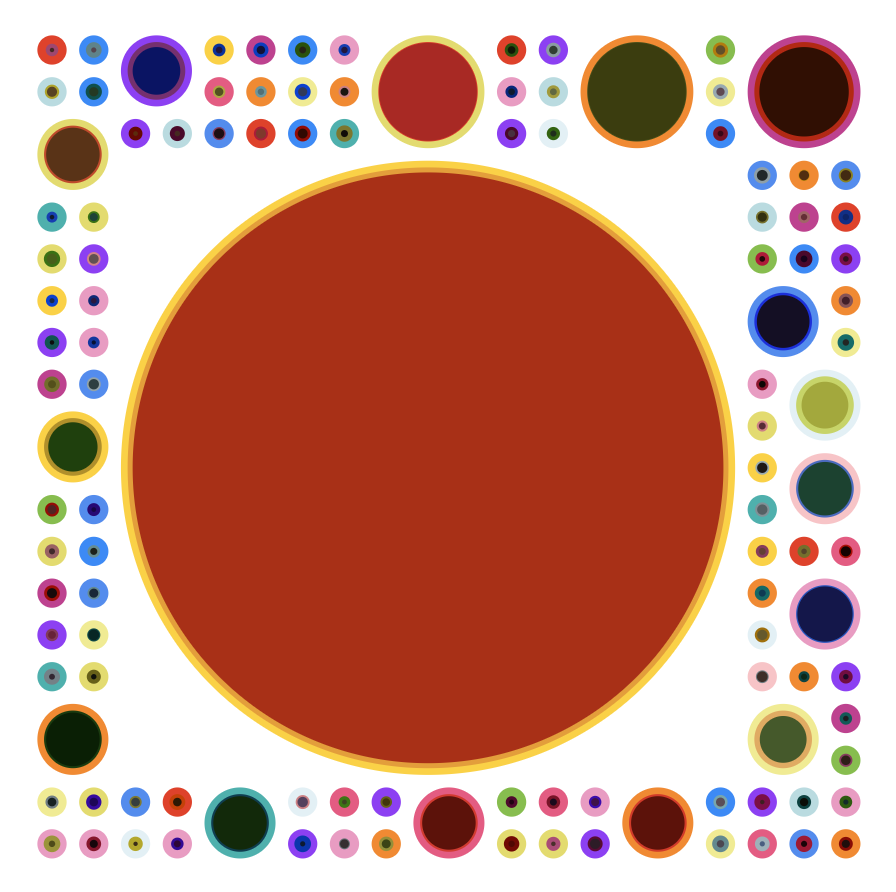
Give the GLSL for this background, as a Shadertoy shader.

```glsl
// Concentric discs of several sizes packed on a square grid over white.
// Each pixel finds the block that owns its cell, then shades one disc;
// free cells get a small disc whose colours and radii come from a hash.

#define GRID 20.0            // cells per side
#define PITCH 0.04684        // cell size, in units of the short canvas side
#define SHIFT vec2(0.022, -0.022) // grid offset from the canvas centre, in cells
#define GAP 0.30             // space between neighbouring discs, in cells
#define RIM 0.16             // rim width of the large discs, in cells
#define SEED 7.0             // arrangement of the small discs

const int BLOCKS = 16;

// Centre and width of each large block, in cells from the lower left
const vec3 BLOCK[BLOCKS] = vec3[](
    vec3(9, 9, 15), vec3(9, 18, 3), vec3(14, 18, 3), vec3(18, 18, 3),
    vec3(2.5, 18.5, 2), vec3(0.5, 16.5, 2), vec3(0.5, 9.5, 2), vec3(0.5, 2.5, 2),
    vec3(4.5, 0.5, 2), vec3(9.5, 0.5, 2), vec3(14.5, 0.5, 2), vec3(17.5, 2.5, 2),
    vec3(18.5, 5.5, 2), vec3(18.5, 8.5, 2), vec3(18.5, 10.5, 2), vec3(17.5, 12.5, 2));

// Palette index of the rim, and inset of the core in cells
const vec2 STYLE[BLOCKS] = vec2[](
    vec2(0, 0.28), vec2(1, 0.18), vec2(2, 0.18), vec2(3, 0.28),
    vec2(4, 0.28), vec2(1, 0.21), vec2(0, 0.26), vec2(2, 0.21),
    vec2(5, 0.21), vec2(6, 0.21), vec2(2, 0.21), vec2(7, 0.29),
    vec2(8, 0.19), vec2(9, 0.21), vec2(10, 0.29), vec2(11, 0.22));

// Middle ring colours of the large discs
const vec3 RING[BLOCKS] = vec3[](
    vec3(.89, .62, .23), vec3(.84, .24, .17), vec3(.28, .31, .10), vec3(.70, .16, .08),
    vec3(.46, .19, .43), vec3(.75, .29, .17), vec3(.69, .56, .17), vec3(.10, .23, .06),
    vec3(.06, .24, .31), vec3(.82, .23, .19), vec3(.82, .23, .16), vec3(.88, .67, .39),
    vec3(.16, .34, .75), vec3(.30, .42, .75), vec3(.78, .83, .41), vec3(.11, .19, .85));

// Core colours of the large discs
const vec3 CORE[BLOCKS] = vec3[](
    vec3(.66, .19, .09), vec3(.66, .16, .14), vec3(.23, .24, .06), vec3(.19, .06, .01),
    vec3(.04, .08, .39), vec3(.35, .20, .09), vec3(.12, .25, .05), vec3(.04, .12, .02),
    vec3(.07, .16, .04), vec3(.36, .07, .04), vec3(.36, .07, .04), vec3(.27, .35, .17),
    vec3(.08, .09, .29), vec3(.11, .26, .19), vec3(.64, .66, .24), vec3(.08, .06, .14));

// Rim colours: yellow, khaki, orange, magenta, violet, teal, rose, cream,
// pink, blush, ice, cornflower, azure, red, green, pale blue
const vec3 PALETTE[16] = vec3[](
    vec3(.98, .82, .28), vec3(.89, .86, .44), vec3(.94, .54, .20), vec3(.74, .26, .56),
    vec3(.55, .25, .95), vec3(.31, .69, .68), vec3(.89, .36, .51), vec3(.94, .92, .58),
    vec3(.91, .61, .76), vec3(.97, .77, .78), vec3(.89, .94, .96), vec3(.33, .55, .93),
    vec3(.24, .54, .96), vec3(.87, .26, .17), vec3(.53, .74, .31), vec3(.73, .86, .88));

vec4 hash42(vec2 p) {
    vec4 q = fract(p.xyxy * vec4(0.1031, 0.1030, 0.0973, 0.1099));
    q += dot(q, q.wzxy + 33.33);
    return fract((q.xxyz + q.yzzw) * q.zywx);
}

vec3 pick(float h) { return PALETTE[int(min(h * 16.0, 15.0))]; }

void mainImage(out vec4 fragColor, in vec2 fragCoord) {
    // Grid space: integer coordinates are cell centres
    float cellPixels = PITCH * min(iResolution.x, iResolution.y);
    vec2 p = (fragCoord - 0.5 * iResolution.xy) / cellPixels - SHIFT + 0.5 * (GRID - 1.0);
    vec2 cell = floor(p + 0.5);

    // Find the large block that owns this cell, if any
    vec3 block = vec3(cell, 1.0);
    int owner = -1;
    for (int i = 0; i < BLOCKS; i++) {
        vec2 offset = abs(cell - BLOCK[i].xy);
        if (max(offset.x, offset.y) < 0.5 * BLOCK[i].z) {
            block = BLOCK[i];
            owner = i;
        }
    }

    // Radii and colours from rim to core
    float radius = 0.5 * (block.z - GAP);
    vec3 radii, rim, ring, core;
    if (owner >= 0) {
        radii = vec3(radius, radius - RIM, radius - STYLE[owner].y);
        rim = PALETTE[int(STYLE[owner].x)];
        ring = RING[owner];
        core = CORE[owner];
    } else {
        vec4 h = hash42(cell + SEED);
        vec4 k = hash42(cell.yx + SEED + 41.0);
        radii = vec3(radius, mix(0.13, 0.20, h.z), mix(0.05, 0.13, h.w));
        rim = pick(h.x);
        ring = pow(pick(h.y), vec3(2.0)) * mix(0.5, 0.9, k.x);
        core = mix(ring, pow(pick(k.y), vec3(2.0)), 0.3) * mix(0.1, 0.7, k.z);
    }

    // Layer the three discs with one pixel of smoothing
    vec3 cover = clamp((radii - distance(p, block.xy)) * cellPixels + 0.5, 0.0, 1.0);
    bool inside = all(greaterThanEqual(cell, vec2(0))) && all(lessThan(cell, vec2(GRID)));
    vec3 color = vec3(1.0);
    if (inside) {
        color = mix(color, rim, cover.x);
        color = mix(color, ring, cover.y);
        color = mix(color, core, cover.z);
    }
    fragColor = vec4(color, 1.0);
}
```
